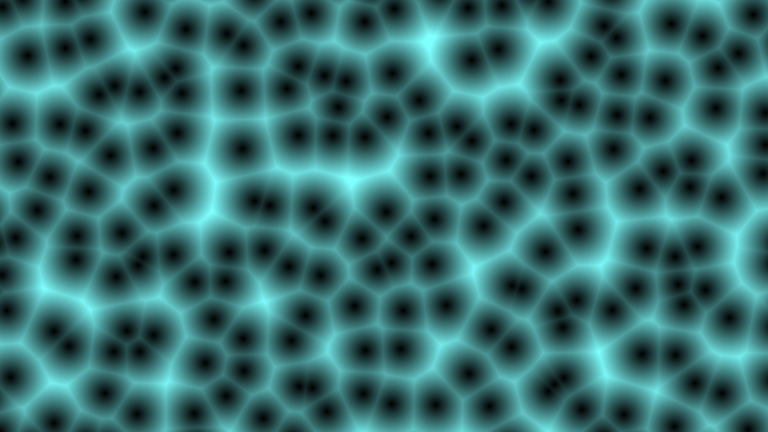
Reproduce this pattern procedurally as a WebGL 2 fragment shader.

```glsl
#version 300 es
precision highp float;

uniform vec2 u_resolution;
out vec4 fragColor;

vec2 hash2(vec2 cell) {
    vec2 mixed = vec2(dot(cell, vec2(127.1, 311.7)), dot(cell, vec2(269.5, 183.3)));
    return fract(sin(mixed) * 43758.5453);
}

// Distance to the nearest seed, with one random seed per grid cell
float cellularDistance(vec2 p) {
    vec2 cell = floor(p);
    vec2 local = fract(p);
    float nearest = 1.5;
    for (int y = -1; y <= 1; y++) {
        for (int x = -1; x <= 1; x++) {
            vec2 neighbor = vec2(x, y);
            vec2 seed = neighbor + hash2(cell + neighbor);
            nearest = min(nearest, distance(local, seed));
        }
    }
    return nearest;
}

void main() {
    // Ten cells fit the canvas height
    vec2 p = gl_FragCoord.xy / u_resolution.y * 10.0;

    // Black seeds brighten evenly to cyan ridges
    vec3 cyan = vec3(0.5, 1.0, 1.0);
    float glow = min(cellularDistance(p), 1.0);
    fragColor = vec4(cyan * glow, 1.0);
}
```
